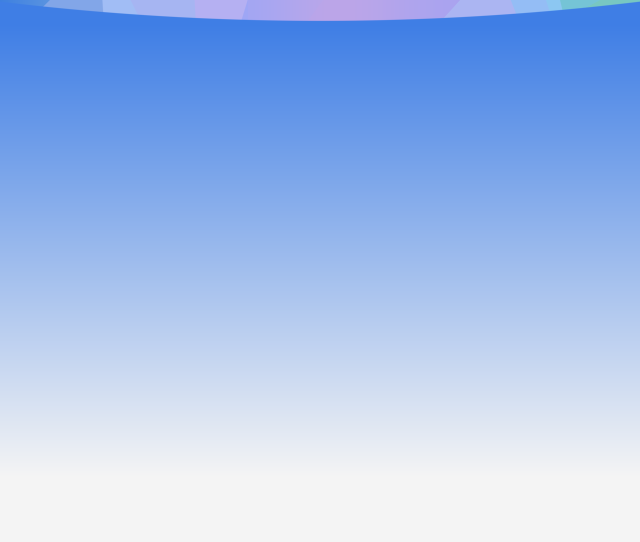
This background is drawn by a WebGL 1 fragment shader. Its source:

```glsl
precision highp float;
// Blue-to-white vertical fade beneath a shallow curved band of pastel facets.
uniform vec2 u_resolution;

#define FADE_START 0.046
#define FADE_END 0.880
#define BAND_DEPTH 0.0385
#define BAND_RISE 0.0355
#define GLOW_X 0.53
#define GLOW_WIDTH 0.11
#define SKY_BLUE vec3(0.247, 0.494, 0.898)
#define PAPER vec3(0.957)
#define GLOW_PINK vec3(0.76, 0.65, 0.90)

// Covers everything right of a slanted edge with one tint.
vec3 facet(vec3 under, vec2 p, float edge, float slant, vec3 tint) {
    float aa = 0.75 / u_resolution.x;
    return mix(under, tint, smoothstep(-aa, aa, p.x - edge - slant * p.y));
}

// Overlapping facets, from blue through lavender to green.
vec3 facetBand(vec2 p) {
    vec3 c = mix(vec3(0.24, 0.50, 0.88), vec3(0.34, 0.57, 0.88), p.x / 0.07);
    c = facet(c, p, 0.078, -0.85, vec3(0.51, 0.65, 0.91));
    c = facet(c, p, 0.160, 0.05, vec3(0.63, 0.74, 0.96));
    c = facet(c, p, 0.204, 0.42, vec3(0.65, 0.71, 0.95));
    c = facet(c, p, 0.304, 0.05, vec3(0.71, 0.69, 0.95));
    c = facet(c, p, 0.387, -0.26, vec3(0.62, 0.65, 0.96));
    c = facet(c, p, 0.505, -0.63, vec3(0.66, 0.64, 0.94));
    float offset = (p.x - GLOW_X) / GLOW_WIDTH;
    c = mix(c, GLOW_PINK, 0.75 * exp(-offset * offset) * step(0.387, p.x));
    c = facet(c, p, 0.719, -0.77, vec3(0.67, 0.71, 0.95));
    c = facet(c, p, 0.798, 0.33, vec3(0.58, 0.74, 0.96));
    c = facet(c, p, 0.853, 0.28, vec3(0.55, 0.78, 0.95));
    c = facet(c, p, 0.875, 0.20, vec3(0.46, 0.77, 0.84));
    return facet(c, p, 0.938, -1.60, vec3(0.47, 0.78, 0.76));
}

void main() {
    // x runs rightward, y measures depth below the top edge.
    vec2 p = gl_FragCoord.xy / u_resolution;
    p.y = 1.0 - p.y;

    // Background fade.
    float fade = clamp((p.y - FADE_START) / (FADE_END - FADE_START), 0.0, 1.0);
    vec3 color = mix(SKY_BLUE, PAPER, fade);

    // Band with a curved lower edge.
    float side = 2.0 * p.x - 1.0;
    float curve = BAND_DEPTH - BAND_RISE * side * side;
    float aa = 0.75 / u_resolution.y;
    color = mix(facetBand(p), color, smoothstep(-aa, aa, p.y - curve));

    gl_FragColor = vec4(color, 1.0);
}
```
